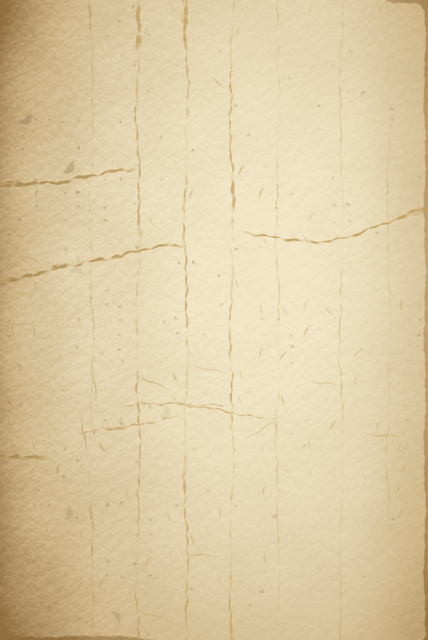
Write a WebGL 1 fragment shader that draws this texture.

```glsl
precision highp float;
uniform vec2 u_resolution;
const vec3 CREAM = vec3(0.948, 0.902, 0.780);
const vec3 TAN = vec3(0.800, 0.700, 0.515);
const vec3 UMBER = vec3(0.570, 0.435, 0.245);
const vec3 OCHRE = vec3(0.765, 0.625, 0.375);
const vec3 DUST = vec3(0.620, 0.530, 0.380);

float hash(vec2 p) { return fract(sin(dot(p, vec2(127.1, 311.7))) * 4375.85); }
vec2 hash2(vec2 p) { return vec2(hash(p), hash(p + 37.3)); }
vec2 rotate(vec2 p, float a) {
  return vec2(cos(a) * p.x + sin(a) * p.y, cos(a) * p.y - sin(a) * p.x);
}
// Distance to the nearest scattered cell centre
float cellular(vec2 p) {
  vec2 id = floor(p), f = fract(p);
  float best = 2.0;
  for (int i = 0; i < 9; i++) {
    vec2 n = vec2(mod(float(i), 3.0), floor(float(i) / 3.0)) - 1.0;
    vec2 d = n + hash2(id + n) - f;
    best = min(best, dot(d, d));
  }
  return sqrt(best);
}
// Layered sines for wandering lines and ragged edges
float wander(float t, float seed) {
  return 0.50 * sin(t * 17.0 + seed) + 0.28 * sin(t * 43.0 + seed * 2.3)
       + 0.20 * sin(t * 117.0 + seed * 5.1) + 0.14 * sin(t * 271.0 + seed * 3.7);
}
// Crumbling line; q.x runs along it, q.y across
float crack(vec2 q, vec2 span, float width, float sway, float seed) {
  float px = 1.0 / u_resolution.y;
  float ends = smoothstep(span.x, span.x + 0.02, q.x) * (1.0 - smoothstep(span.y - 0.05, span.y, q.x));
  float blot = pow(0.5 + 0.5 * sin(q.x * 8.0 + seed * 7.0), 120.0);
  float crumb = cellular(q * vec2(65.0, 150.0) + seed * 3.0);
  float w = max(width * (1.2 + 0.6 * wander(q.x * 4.0, seed + 4.0) + 2.0 * blot - 0.5 * crumb), 0.0003);
  float d = abs(q.y - sway * wander(q.x, seed)) + 0.0012 * (crumb - 0.4);
  float ink = min(1.0, 0.35 + w / px) * (1.0 - 0.75 * smoothstep(0.35, 0.75, crumb));
  return ends * ink * (1.0 - smoothstep(max(w - px, 0.0), w + px, d));
}
// Sparse ragged ellipses, one at most per cell
float flecks(vec2 p, float cells, float chance, float size, float stretch, float turn, float seed) {
  vec2 g = p * cells;
  vec2 key = floor(g) + seed;
  vec2 q = rotate(fract(g) - 0.35 - 0.3 * hash2(key), 1.571 + turn * (hash(key + 5.7) - 0.5));
  q.y += 0.012 * sin(q.x * 15.0 + seed);
  float r = length(q * vec2(1.0 / stretch, 1.0));
  r += size * 0.15 * sin(q.x * 1.7 / size + q.y * 2.3 / size);
  float radius = size * (0.4 + 0.6 * hash(key + 9.1));
  float soft = cells / u_resolution.y;
  float mask = 1.0 - smoothstep(max(radius - soft, 0.0), radius + soft, r);
  return mask * step(hash(key + 2.9), chance) * (0.3 + 0.7 * hash(key + 7.7));
}
// Darkness of the aged paper, deepest toward the left corners
float ageing(vec2 uv) {
  vec2 d = (uv - vec2(0.61, 0.57)) / vec2(0.61, 0.57);
  float corners = exp(-8.0 * length(uv - vec2(0.0, 1.0))) + 0.6 * exp(-9.0 * length(uv));
  return 0.01 + 0.43 * d.x * d.x + 0.34 * d.y * d.y + 0.20 * exp(-uv.x / 0.045)
       + 0.24 * corners + 0.14 * smoothstep(0.8, 1.0, uv.x);
}
// Pressed paper grain, lit from one side
float relief(vec2 p) {
  vec2 q = rotate(p, 0.7) * vec2(58.0, 76.0) + 0.6 * cellular(p * 30.0);
  float coarse = cellular(q) - cellular(q + vec2(0.15, 0.32));
  float fine = cellular(q * 2.3) - cellular(q * 2.3 + 0.35);
  return 0.055 * coarse + 0.05 * fine;
}
float verticalCracks(vec2 p) {
  float total = 0.0;
  for (int i = 0; i < 8; i++) {
    float k = float(i);
    float x = 0.142 + 0.0725 * k + hash(vec2(k, 3.0)) * mix(0.008, 0.035, step(3.5, k));
    float major = step(abs(k - 2.0), 1.5);
    float torn = smoothstep(0.91, 0.94, p.y) * step(abs(k - 1.5), 0.8);
    float fade = smoothstep(-0.6, 0.5, wander(p.y * 0.9, k * 2.7));
    float width = mix(0.0006, 0.0011, major) + 0.0022 * torn;
    float line = crack(vec2(p.y, p.x - x), vec2(-0.1, 1.1), width, 0.0045, k * 3.1);
    total = max(total, line * mix(0.45, 0.75, major) * max(mix(0.2, 1.0, fade), torn));
  }
  return total;
}
float sideCracks(vec2 p, float aspect) {
  float total = 0.0;
  for (int i = 0; i < 3; i++) {
    float k = float(i);
    float y = 0.285 + 0.35 * k - 0.07 * k * k + p.x * (-0.08 + 0.40 * k - 0.14 * k * k);
    float reach = 0.09 + 0.36 * k - 0.145 * k * k;
    float width = 0.0016 + 0.0022 * exp(-p.x * 12.0);
    total = max(total, 0.9 * crack(vec2(p.x, p.y - y), vec2(-0.1, reach), width, 0.007, k * 4.3));
    float branch = p.y - 0.31 - 0.05 * k - 0.15 * p.x * sin(k * 2.0 + 1.0);
    vec2 span = vec2(0.12 + 0.07 * k, 0.29 + 0.08 * k);
    total = max(total, 0.6 * crack(vec2(p.x, branch), span, 0.0008, 0.006, k + 9.0));
  }
  vec2 q = vec2(aspect - p.x, p.y - 0.675 + 0.05 * sin((aspect - p.x) * 8.0));
  return max(total, 0.9 * crack(q, vec2(-0.1, 0.30), 0.0014, 0.006, 2.0));
}
// Ragged rim along the right side and parts of the ends
float wornRim(vec2 p, float aspect) {
  float low = p.y + 0.012 * smoothstep(0.20, 0.30, p.x);
  float high = 1.0 - p.y + 0.02 * (1.0 - smoothstep(0.55, 0.62, p.x));
  vec2 inset = vec2(aspect - p.x, min(low, high));
  inset += 0.0025 * vec2(wander(p.y * 2.0, 1.0), wander(p.x * 2.0, 6.0));
  return smoothstep(0.015, 0.0185, length(max(0.022 - inset, 0.0)));
}
void main() {
  vec2 uv = gl_FragCoord.xy / u_resolution, p = gl_FragCoord.xy / u_resolution.y;
  float aspect = u_resolution.x / u_resolution.y, leftness = 1.0 - smoothstep(0.0, 0.6, uv.x);
  // Paper tone
  float mottle = (0.05 + 0.07 * leftness) * (cellular(p * 9.0) - 0.5);
  float tone = ageing(uv) + relief(p) * (0.9 + 0.9 * leftness) + mottle;
  tone = clamp(tone + 0.32 * wornRim(p, aspect), 0.0, 1.0);
  vec3 color = mix(mix(CREAM, TAN, min(tone * 2.0, 1.0)), UMBER, max(tone * 2.0 - 1.0, 0.0));
  // Stained cracks and scratches
  float middle = 1.0 - smoothstep(0.15, 0.4, abs(uv.y - 0.3));
  float stain = max(verticalCracks(p), sideCracks(p, aspect));
  stain = max(stain, 0.6 * middle * flecks(p, 11.0, 0.18, 0.013, 16.0, 4.0, 3.0));
  stain = max(stain, 0.6 * flecks(p, 28.0, 0.06 + 0.14 * middle, 0.04, 5.0, 1.5, 11.0));
  color = mix(color, OCHRE * mix(1.0, 0.86, leftness * leftness), stain);
  // Dust and small spots
  float spots = 0.6 * flecks(p, 13.0, 0.02 + 0.10 * leftness, 0.07, 2.0, 3.0, 21.0);
  spots = max(spots, 0.7 * flecks(p, 45.0, 0.09 + 0.16 * leftness, 0.10, 1.5, 6.0, 33.0));
  gl_FragColor = vec4(mix(color, DUST, spots * (0.6 + 0.4 * leftness)), 1.0);
}
```
